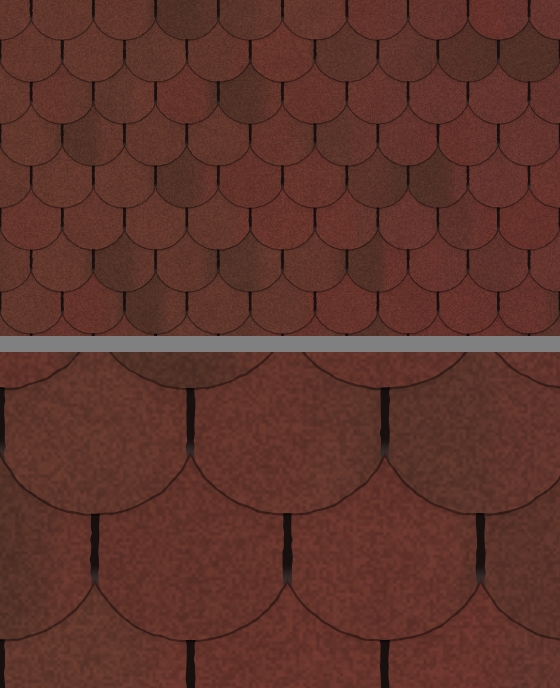
Top: the whole. Bottom: its middle third, enlarged.
This texture is drawn by a WebGL 1 fragment shader. Its source:

```glsl
precision highp float;
// Rounded roof shingles: staggered rows of granular red-brown tabs with dark slots.
uniform vec2 u_resolution;

// Lengths are in tab widths.
const float COLUMNS = 9.0;
const float ROWS = 8.0;
const float PITCH = 0.677;        // height of one row
const float RADIUS = 0.545;       // curve of the tab bottom
const float CUSP = 0.328;         // height where neighbouring curves meet
const float SLOT_HALF = 0.022;
const float LINE_WIDTH = 0.009;

const vec3 CLAY = vec3(0.384, 0.217, 0.175);
const vec3 WINE = vec3(0.388, 0.203, 0.178);
const vec3 RED = vec3(0.418, 0.196, 0.168);
const vec3 UMBER = vec3(0.298, 0.189, 0.148);
const vec3 SLOT_DARK = vec3(0.095, 0.062, 0.060);
const vec3 SLOT_DUST = vec3(0.235, 0.190, 0.185);

float hash(vec2 p) {
  vec3 q = fract(p.xyx * 0.1031);
  q += dot(q, q.yzx + 33.33);
  return fract((q.x + q.y) * q.z);
}

float noise(vec2 p) {
  vec2 i = floor(p);
  vec2 f = p - i;
  f *= f * (3.0 - 2.0 * f);
  float low = mix(hash(i), hash(i + vec2(1.0, 0.0)), f.x);
  float high = mix(hash(i + vec2(0.0, 1.0)), hash(i + vec2(1.0, 1.0)), f.x);
  return mix(low, high, f.y);
}

// Tab coordinate along a row; every other row is shifted by half a tab.
float alongRow(float x, float row) {
  return x + 0.5 * mod(row, 2.0);
}

// Signed distance to the rounded lower edge of a row, negative on its tabs.
float tabEdge(vec2 p, float row) {
  float x = fract(alongRow(p.x, row)) - 0.5;
  float y = min(p.y - row * PITCH - RADIUS, 0.0);
  return length(vec2(x, y)) - RADIUS;
}

// Tone that holds over a tab and fades softly into its neighbour.
float stripTone(float along, float row, float seed) {
  float i = floor(along);
  float blend = smoothstep(0.45, 1.05, along - i);
  return mix(hash(vec2(i + seed, row + 11.0)),
             hash(vec2(i + seed + 1.0, row + 11.0)), blend);
}

// Blended mineral colour of a tab.
vec3 tabColor(vec2 p, float row) {
  float along = alongRow(p.x, row);
  float across = p.x / COLUMNS;
  vec3 color = mix(CLAY, WINE, smoothstep(0.45, 0.85, across));
  float redness = stripTone(along, row, 40.0) + 0.12 * (across - 0.5);
  float darkness = stripTone(along, row, 83.0);
  color = mix(color, RED, 0.6 * smoothstep(0.60, 1.0, redness));
  color = mix(color, UMBER, 0.75 * smoothstep(0.68, 1.0, darkness));
  float tabShade = hash(vec2(floor(along) + 7.0, row + 29.0));
  float cloud = noise(p * 3.0 + 17.0);
  return color * (0.955 + 0.04 * tabShade + 0.04 * cloud);
}

// Fine granules over a faint coarser mottle.
float granules(vec2 p) {
  float fine = noise(p * 58.0 + 5.0) - 0.5;
  float coarse = noise(p * 23.0 + 91.0) - 0.5;
  return 1.0 + 0.24 * fine + 0.06 * coarse;
}

// One row: surface, slots and the shadow of the row above it.
vec3 shingleRow(vec2 p, float row, float shadowDistance, float soft) {
  vec3 color = tabColor(p, row) * granules(p);

  float toSlot = 0.5 - abs(fract(alongRow(p.x, row)) - 0.5);
  float height = p.y - row * PITCH;
  float halfWidth = SLOT_HALF + 0.012 * (noise(p * 28.0) - 0.5);
  float slot = 1.0 - smoothstep(halfWidth - soft, halfWidth + soft, toSlot);
  slot *= smoothstep(CUSP - 0.06, CUSP - 0.02, height);
  float dust = 1.0 - smoothstep(CUSP, CUSP + 0.08, height);
  color = mix(color, mix(SLOT_DARK, SLOT_DUST, 0.85 * dust), slot);

  float line = 1.0 - smoothstep(LINE_WIDTH - soft, LINE_WIDTH + soft, shadowDistance);
  float shade = exp(-max(shadowDistance, 0.0) / 0.03);
  return color * (1.0 - 0.38 * line) * (1.0 - 0.09 * shade);
}

void main() {
  vec2 uv = gl_FragCoord.xy / u_resolution;
  float soft = 0.6 * COLUMNS / u_resolution.x;

  // Slight uneven spacing of the columns, and a small lift of the rows.
  float drift = (uv.x - 0.64) / 0.17;
  uv.x -= 0.0085 * exp(-drift * drift);
  vec2 p = vec2(uv.x * COLUMNS, (uv.y * ROWS - 0.045) * PITCH);

  float row = floor(p.y / PITCH);
  float rough = 0.010 * (noise(p * 20.0) - 0.5);
  float edge = tabEdge(p, row) + rough;
  float upperEdge = tabEdge(p, row + 1.0) + rough;

  // The row's own tabs overlap the row beneath them.
  vec3 under = shingleRow(p, row - 1.0, edge, soft);
  vec3 over = shingleRow(p, row, upperEdge, soft);
  float cover = 1.0 - smoothstep(-2.0 * soft, 0.0, edge);
  gl_FragColor = vec4(mix(under, over, cover), 1.0);
}
```
